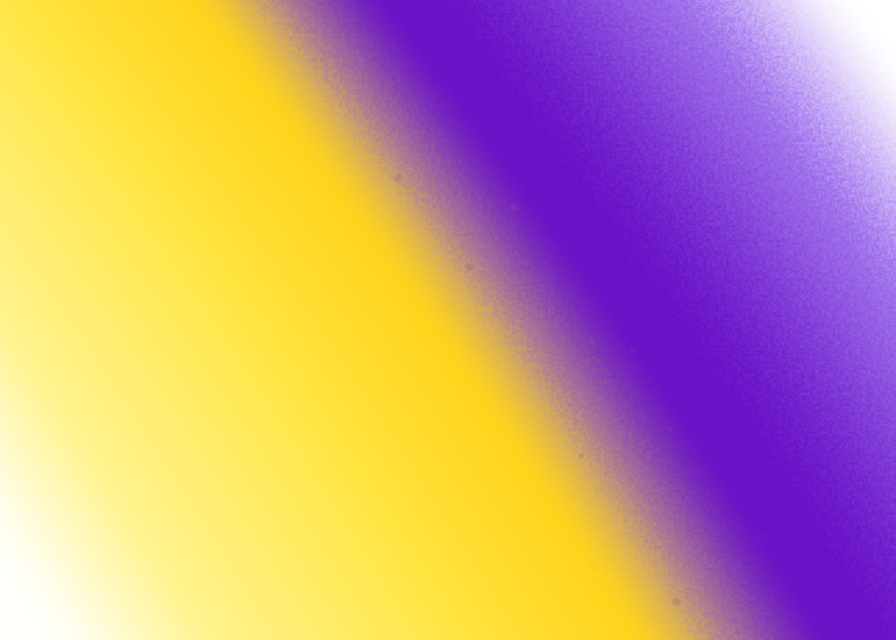
This background is drawn by a WebGL 1 fragment shader. Its source:

```glsl
precision highp float;
uniform vec2 u_resolution;

vec2 hash2(vec2 cell) {
  vec3 q = fract(cell.xyx * vec3(0.1031, 0.1030, 0.0973));
  q += dot(q, q.yzx + 33.33);
  return fract((q.xx + q.yz) * q.zy);
}

float cornerDot(vec2 cell, vec2 corner, vec2 f) {
  float angle = 6.2832 * hash2(cell + corner).x;
  return dot(vec2(cos(angle), sin(angle)), f - corner);
}

float gradientNoise(vec2 p) {
  vec2 cell = floor(p), f = p - cell;
  vec2 w = f * f * f * (f * (f * 6.0 - 15.0) + 10.0);
  float low = mix(cornerDot(cell, vec2(0.0), f), cornerDot(cell, vec2(1.0, 0.0), f), w.x);
  float high = mix(cornerDot(cell, vec2(0.0, 1.0), f), cornerDot(cell, vec2(1.0), f), w.x);
  return mix(low, high, w.y);
}

float ramp(float a, float b, float x) {
  return clamp((x - a) / (b - a), 0.0, 1.0);
}

// Colour along the axis that crosses the diagonal bands
vec3 bandColor(float s) {
  vec3 c = mix(vec3(1.0, 1.0, 0.99), vec3(1.0, 0.96, 0.60), smoothstep(-0.64, -0.34, s));
  c = mix(c, vec3(1.0, 0.90, 0.27), ramp(-0.42, 0.02, s));
  c = mix(c, vec3(1.0, 0.83, 0.11), ramp(0.0, 0.30, s));
  c = mix(c, vec3(0.73, 0.57, 0.53), smoothstep(0.29, 0.47, s));
  c = mix(c, vec3(0.41, 0.07, 0.78), smoothstep(0.38, 0.62, s));
  c = mix(c, vec3(0.65, 0.49, 0.94), smoothstep(0.66, 1.18, s));
  return mix(c, vec3(1.0), smoothstep(1.04, 1.35, s));
}

// Faint round blots, one candidate per grid cell
float blots(vec2 p) {
  vec2 g = p * 16.0, cell = floor(g);
  float cover = 0.0;
  for (int j = -1; j <= 1; j++) {
    for (int i = -1; i <= 1; i++) {
      vec2 id = cell + vec2(float(i), float(j));
      vec2 pick = hash2(id + 71.0);
      float radius = 0.07 + 0.10 * pick.y;
      float d = length(g - id - hash2(id));
      cover = max(cover, step(0.72, pick.x) * (1.0 - smoothstep(0.4 * radius, radius, d)));
    }
  }
  return cover;
}

void main() {
  vec2 uv = gl_FragCoord.xy / u_resolution;
  vec2 p = uv * vec2(1.4, 1.0);
  float s = p.x - 0.69 * (1.0 - p.y) - 0.02 * sin(3.1416 * p.y);

  // Grain, strongest in the blend and absent in the white corners
  float grain = gradientNoise(p * 230.0) + 0.6 * gradientNoise(p * 113.0 + 37.0);
  float blend = smoothstep(0.28, 0.42, s) * (1.0 - smoothstep(0.50, 0.66, s));
  float violet = smoothstep(0.55, 0.75, s) * (1.0 - smoothstep(1.1, 1.3, s));
  vec3 color = bandColor(s + grain * (0.008 + 0.022 * blend + 0.035 * violet));
  color += grain * (0.015 * violet + 0.03 * blend);

  color = mix(color, vec3(0.58, 0.38, 0.48), 0.3 * blend * blots(p));
  gl_FragColor = vec4(clamp(color, 0.0, 1.0), 1.0);
}
```
